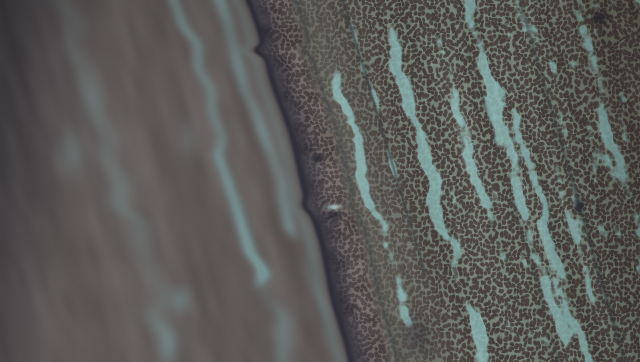
Write a WebGL 1 fragment shader that draws this texture.

```glsl
precision highp float;
// Micrograph of slanted plant fibres: blurred left tissue, dark wall, speckled cells with pale streaks.
uniform vec2 u_resolution;

const float SLANT = 0.29;
const vec3 PALE = vec3(0.53, 0.69, 0.68);
const vec3 INK = vec3(0.17, 0.17, 0.21);

float hash(vec2 p) {
  return fract(sin(dot(p, vec2(127.1, 311.7))) * 43758.5453);
}

float noise(vec2 p) {
  vec2 i = floor(p), f = fract(p);
  f = f * f * (3.0 - 2.0 * f);
  return mix(mix(hash(i), hash(i + vec2(1.0, 0.0)), f.x),
             mix(hash(i + vec2(0.0, 1.0)), hash(i + vec2(1.0, 1.0)), f.x), f.y);
}

// Distance to the nearest jittered cell centre.
float cellDistance(vec2 p) {
  vec2 i = floor(p), f = fract(p);
  float nearest = 2.0;
  for (int y = -1; y <= 1; y++) {
    for (int x = -1; x <= 1; x++) {
      vec2 g = vec2(float(x), float(y));
      vec2 jitter = vec2(hash(i + g), hash(i + g + 37.3)) * 0.8 + 0.1;
      nearest = min(nearest, length(g + jitter - f));
    }
  }
  return nearest;
}

float bell(float d, float width) {
  return exp(-d * d / (width * width));
}

float spot(vec2 p, vec2 centre, vec2 radius) {
  vec2 d = (p - centre) / radius;
  return exp(-dot(d, d));
}

float span(float t, float from, float to, float soft) {
  return smoothstep(from - soft, from + soft, t) * (1.0 - smoothstep(to - soft, to + soft, t));
}

// Wavering broken streak along the fibre; q = (across, down).
float streak(vec2 q, float centre, float width, float from, float to, float seed) {
  float sway = (noise(vec2(q.y * 16.0, seed)) - 0.5) * width * 1.7;
  float body = 0.4 + 0.9 * noise(vec2(q.y * 11.0, seed + 5.0));
  return bell(q.x - centre - sway, width) * body * span(q.y, from, to, 0.03);
}

float wallEdge(float t) {
  return 0.683 - 0.01 * t + 0.05 * t * (1.0 - t) + 0.004 * sin(t * 21.0)
       - 0.022 * bell(t - 0.14, 0.016) - 0.013 * bell(t - 0.57, 0.022);
}

vec3 blurredTissue(vec2 p, vec2 q) {
  float fibre = noise(vec2(q.x * 22.0, q.y * 2.5));
  float mottling = noise(vec2(q.x * 38.0, q.y * 13.0));
  vec3 col = mix(vec3(0.25, 0.24, 0.255), vec3(0.375, 0.35, 0.345), smoothstep(0.0, 0.32, p.x + 0.13 * q.y));
  col += (fibre - 0.5) * 0.055 + (mottling - 0.5) * 0.035;
  float glow = 0.75 * streak(q, 0.493, 0.020, -0.1, 0.78, 2.0);
  glow += 0.5 * streak(q, 0.615, 0.021, -0.1, 0.65, 7.0);
  glow += 0.35 * streak(q, 0.505, 0.028, 0.75, 1.1, 4.0);
  glow += 0.28 * streak(q, 0.188, 0.034, -0.1, 1.1, 9.0);
  glow += 0.22 * streak(q, 0.645, 0.022, 0.6, 1.1, 13.0);
  glow += 0.28 * spot(p, vec2(0.20, 0.58), vec2(0.038, 0.06));
  glow += 0.42 * spot(p, vec2(0.50, 0.17), vec2(0.027, 0.035));
  glow += 0.18 * spot(p, vec2(0.52, 0.62), vec2(0.030, 0.05));
  glow += 0.30 * spot(p, vec2(0.465, 0.04), vec2(0.025, 0.05));
  return mix(col, vec3(0.47, 0.60, 0.60), clamp(glow, 0.0, 0.85));
}

vec3 speckledTissue(vec2 p, vec2 q, float wall) {
  float field = 1.05 * streak(q, 1.050, 0.019, 0.07, 1.1, 3.0);
  field += 0.9 * streak(q, 0.868, 0.017, 0.17, 0.9, 8.0);
  field += 0.95 * streak(q, 1.280, 0.017, -0.1, 0.95, 12.0);
  field += 0.7 * streak(q, 1.180, 0.013, 0.1, 0.8, 17.0);
  field += 0.75 * streak(q, 1.333, 0.014, 0.3, 1.1, 21.0);
  field += 0.6 * streak(q, 1.400, 0.012, 0.4, 0.85, 26.0);
  field += 0.75 * streak(q, 1.575, 0.020, -0.1, 0.8, 31.0);
  field += 0.55 * streak(q, 0.950, 0.010, -0.1, 0.5, 36.0);
  field += 0.45 * smoothstep(0.6, 0.9, noise(vec2(q.x * 42.0, q.y * 11.0))) * smoothstep(0.9, 1.1, q.x);
  float ragged = field + (noise(p * 62.0) - 0.5) * 0.45;
  float pale = smoothstep(0.30, 0.72, ragged) * smoothstep(0.05, 0.2, field);

  vec2 warp = vec2(noise(p * 50.0), noise(p * 50.0 + 19.0)) * 0.9;
  float cells = 1.0 - smoothstep(0.30, 0.66, cellDistance(p * vec2(88.0, 78.0) + warp));
  float sharp = mix(0.5, 0.9, smoothstep(0.82, 1.02, q.x)) * (1.0 - 0.9 * pale);
  vec3 ground = mix(vec3(0.42, 0.43, 0.40), vec3(0.47, 0.52, 0.47), smoothstep(0.85, 1.1, q.x));
  ground = mix(ground, vec3(0.43, 0.44, 0.38), smoothstep(1.4, 1.7, q.x));
  vec3 col = mix(ground, PALE, pale * 0.92);
  col = mix(col, vec3(0.27, 0.23, 0.225), cells * sharp);
  col += (noise(vec2(q.x * 70.0, q.y * 3.0)) - 0.5) * 0.05;

  // Thin dark seams parallel to the fibres.
  float seam = 0.6 * bell(q.x - 0.947 - 0.012 * q.y, 0.0045) * span(q.y, -0.1, 0.78, 0.04);
  seam += 0.5 * bell(q.x - 1.436, 0.006) + 0.35 * bell(q.x - 1.255, 0.004);
  seam += 0.45 * bell(q.x - wall - 0.132, 0.007);
  return mix(col, vec3(0.23, 0.25, 0.27), clamp(seam, 0.0, 0.8));
}

vec3 darkBand(vec2 p, float d) {
  float cells = smoothstep(0.32, 0.62, cellDistance(p * 82.0 + noise(p * 40.0)));
  vec3 col = mix(vec3(0.235, 0.225, 0.255), vec3(0.30, 0.275, 0.28), smoothstep(0.02, 0.09, d));
  col += cells * vec3(0.15, 0.14, 0.12) * smoothstep(0.005, 0.075, d);
  return col + (noise(p * 34.0) - 0.5) * 0.075;
}

void main() {
  vec2 p = gl_FragCoord.xy / u_resolution.y;
  float t = 1.0 - p.y;
  vec2 q = vec2(p.x - SLANT * t, t);
  float wall = wallEdge(t);
  float d = q.x - wall;

  vec3 col = blurredTissue(p, q);
  col = mix(col, vec3(0.42, 0.51, 0.51), 0.35 * bell(d + 0.030, 0.016));
  col = mix(col, darkBand(p, d), smoothstep(-0.008, 0.008, d));
  col = mix(col, speckledTissue(p, q, wall), smoothstep(0.108, 0.135, d + 0.012 * noise(p * 25.0)));
  col = mix(col, INK, 0.82 * bell(d - 0.002, 0.010));

  // Stray specks and the small bright gap in the wall.
  float specks = spot(p, vec2(0.878, 0.562), vec2(0.013, 0.012)) + spot(p, vec2(1.656, 0.95), vec2(0.020, 0.014));
  specks += spot(p, vec2(1.60, 0.431), vec2(0.012, 0.016)) + 0.8 * spot(p, vec2(0.925, 0.405), vec2(0.022, 0.011));
  specks += 0.4 * spot(p, vec2(1.15, 0.07), vec2(0.04, 0.05));
  col = mix(col, INK, clamp(specks, 0.0, 0.85));
  col = mix(col, vec3(0.65, 0.75, 0.75), 0.9 * spot(p, vec2(0.922, 0.428), vec2(0.019, 0.007)));

  float shade = 1.0 - 0.17 * smoothstep(1.35, 1.8, p.x) - 0.05 * smoothstep(0.7, 1.0, p.y);
  gl_FragColor = vec4(clamp(col * shade, 0.0, 1.0), 1.0);
}
```
